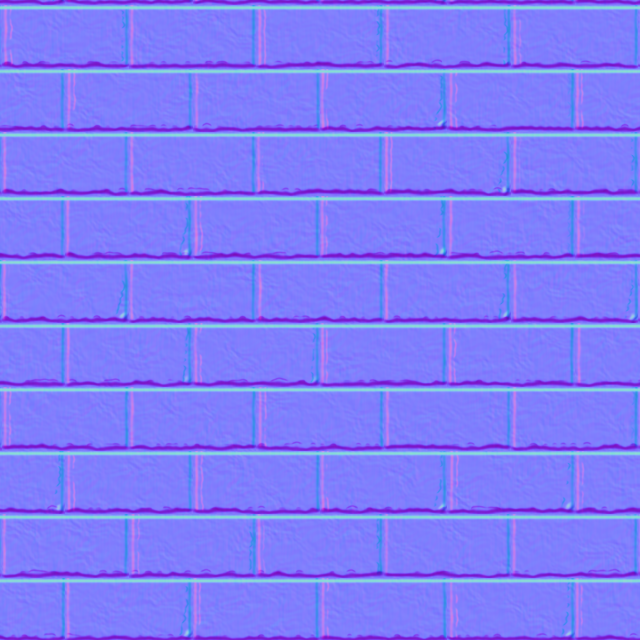
Give the GLSL for this texture map, as a three.js fragment shader.

```glsl
varying vec2 vUv;

float hash(vec2 p) {
  p = fract(p * vec2(0.1031, 0.1137));
  p += dot(p, p.yx + 33.33);
  return fract((p.x + p.y) * p.x * 7.31);
}

vec2 gradientAt(vec2 cell) {
  float angle = 6.2832 * hash(cell + 57.0);
  return vec2(cos(angle), sin(angle));
}

float gradientNoise(vec2 p) {
  vec2 i = floor(p), f = p - i;
  vec2 u = f * f * f * (f * (f * 6.0 - 15.0) + 10.0);
  vec2 e = vec2(1.0, 0.0);
  float low = mix(dot(gradientAt(i), f), dot(gradientAt(i + e), f - e), u.x);
  float high = mix(dot(gradientAt(i + e.yx), f - e.yx),
                   dot(gradientAt(i + 1.0), f - 1.0), u.x);
  return mix(low, high, u.y);
}

// Soft ridge profile across a line
float ridge(float distance, float width) {
  float d = distance / width;
  return exp(-d * d);
}

// Height of the rough brick face
float grain(vec2 p) {
  vec2 warped = p + 0.1 * gradientNoise(p * 2.5);
  return 0.005 * gradientNoise(warped * vec2(5.0, 6.0))
       + 0.0034 * gradientNoise(warped * vec2(12.0, 13.0) + 9.0)
       + 0.0011 * gradientNoise(p * vec2(28.0, 4.0) + 31.0);
}

vec2 grainSlope(vec2 p) {
  vec2 e = vec2(0.014, 0.0);
  return vec2(grain(p + e) - grain(p - e),
              grain(p + e.yx) - grain(p - e.yx)) / (2.0 * e.x);
}

void main() {
  // Running bond: bricks two units wide and one high, every other row shifted
  vec2 wall = (vUv - vec2(0.0026, 0.9922)) * 10.05;
  float row = floor(wall.y);
  wall.x += 1.0 - mod(row, 2.0);
  vec2 brick = vec2(floor(wall.x / 2.0), row);
  vec2 local = wall - brick * vec2(2.0, 1.0);
  vec2 rough = wall + brick * vec2(17.0, 11.0) + 80.0;

  float seed = hash(brick + 21.0);
  float leftWear = hash(brick + 43.0);
  float inset = hash(brick + 65.0) - 0.5;
  float chipped = smoothstep(0.6, 0.75, seed);
  float waveX = gradientNoise(rough * vec2(2.6, 0.6));
  float fineX = gradientNoise(rough * vec2(7.0, 0.8) + 5.0);
  float waveY = gradientNoise(rough * vec2(0.8, 4.0) + 13.0);
  float fineY = gradientNoise(rough * vec2(1.5, 11.0) + 27.0);

  // Face: grain that comes and goes in patches
  vec2 slope = grainSlope(rough)
             * (0.9 + 0.9 * gradientNoise(rough * 2.0 + 41.0));

  // Upper edge: straight and bright
  float top = ridge(local.y - 0.957, 0.025);
  slope += vec2(0.1, 1.08) * top;

  // Lower edge: wavering, with a thin broken strand above it
  float bottom = ridge(local.y - 0.05 - 0.045 * waveX - 0.022 * fineX,
                       0.028 + 0.014 * fineX);
  float strand = ridge(local.y - 0.085 + 0.06 * waveX - 0.05 * fineX, 0.016);
  float ends = smoothstep(0.0, 0.07, local.x) * smoothstep(2.0, 1.93, local.x);
  slope -= vec2(0.08, 1.3) * bottom * mix(0.4, 1.0, ends) * (1.0 + 0.35 * waveX);
  slope.y -= 0.45 * strand * smoothstep(0.0, 0.35, fineX - 0.4 * waveX) * ends;

  // Left edge, doubled on worn bricks
  float side = smoothstep(0.03, 0.09, local.y) * (1.0 - top);
  float left = ridge(local.x - 0.052 - 0.03 * inset - 0.015 * waveY, 0.024);
  float leftCrack = ridge(local.x - 0.125 - 0.05 * inset - 0.04 * waveY
                          - 0.015 * fineY, 0.017);
  slope.x += side * left * (0.55 + 0.4 * waveY);
  slope.x += side * leftCrack * 0.5 * smoothstep(0.45, 0.7, leftWear)
           * smoothstep(-0.3, 0.15, waveY + 0.4 * fineY);

  // Right edge, with a crack that leans inward above the chipped corner
  float right = ridge(local.x - 1.957 - 0.02 * inset - 0.015 * waveY, 0.024);
  float lean = 0.1 * chipped * smoothstep(0.65, 0.05, local.y);
  float rightCrack = ridge(local.x - 1.9 + lean - 0.05 * waveY - 0.05 * fineY, 0.018);
  slope += side * right * vec2(-0.66, 0.14) * (0.85 + 0.6 * waveY);
  slope += side * rightCrack * vec2(-0.5, 0.08)
         * smoothstep(0.3, 0.65, seed) * smoothstep(-0.3, 0.2, waveY + fineY);

  // Broken lower right corner: a slanted pale hollow beside a dark lip
  vec2 chip = local - vec2(1.9 + 0.04 * fineY, 0.125 + 0.05 * waveX);
  chip = vec2(chip.x - 0.7 * chip.y, chip.y + 0.7 * chip.x);
  float hollow = exp(-dot(chip * chip, vec2(900.0, 260.0)));
  slope += chipped * hollow * vec2(0.3, 0.75);
  chip.x -= 0.075;
  slope -= chipped * exp(-dot(chip * chip, vec2(1500.0, 130.0))) * vec2(0.25, 0.4);

  gl_FragColor = vec4(normalize(vec3(slope, 1.0)) * 0.5 + vec3(0.5, 0.495, 0.494), 1.0);
}
```
